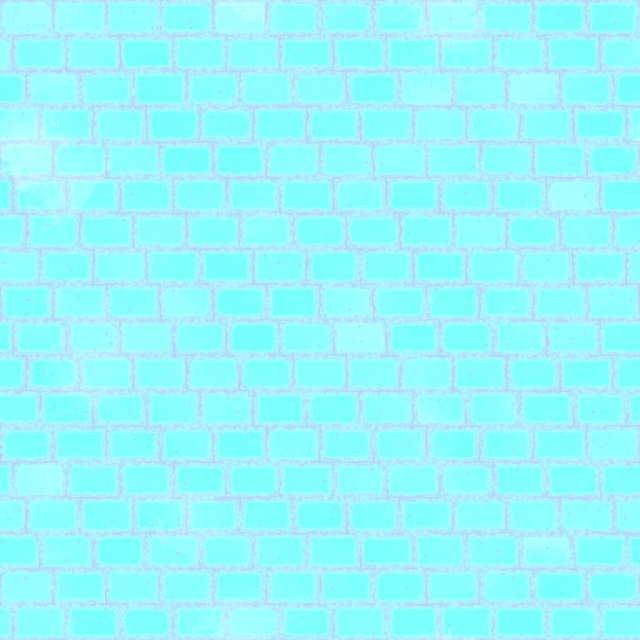
Write a three.js fragment shader that draws this texture.

```glsl
// Pale cyan brick wall: 12 x 18 bricks, each course shifted a quarter brick.
// Rounded-box distances shape the bricks; layered sines tint them, and
// wrapped cellular noise roughens the mortar and scatters pits and bleaching.
#define BRICKS vec2(12.0, 18.0)
#define COURSE_SHIFT 0.25
#define JOINT 0.085
#define CORNER 0.19
#define ROUGHNESS 0.07
#define CRACK_WIDTH 0.022
#define PIT_SHARE 0.16
#define BLEACH 0.55

varying vec2 vUv;

const float TAU = 6.2831853;
const vec3 DEEP = vec3(0.47, 1.0, 1.0);
const vec3 SOFT = vec3(0.58, 0.995, 1.0);
const vec3 RIM = vec3(0.65, 0.99, 1.0);
const vec3 CHALK = vec3(0.88, 1.0, 1.0);
const vec3 MORTAR_LIGHT = vec3(0.68, 0.97, 1.0);
const vec3 MORTAR_DARK = vec3(0.69, 0.89, 1.0);
const vec3 CRACK = vec3(0.72, 0.80, 0.98);

vec2 hash2(vec2 p) {
  vec3 q = fract(p.xyx * vec3(0.1031, 0.1030, 0.0973));
  q += dot(q, q.yzx + 33.33);
  return fract((q.xx + q.yz) * q.zy);
}

// Nearest feature distance (x) and its random id (y), tiling over the canvas
vec2 cellular(vec2 uv, float count) {
  vec2 p = uv * count, base = floor(p);
  vec2 nearest = vec2(9.0, 0.0);
  for (int j = -1; j <= 1; j++) {
    for (int i = -1; i <= 1; i++) {
      vec2 cell = base + vec2(float(i), float(j));
      vec2 wrapped = mod(cell, count) + count;
      float dist = length(cell + hash2(wrapped) - p);
      if (dist < nearest.x) nearest = vec2(dist, hash2(wrapped + 71.0).x);
    }
  }
  return nearest;
}

// Warped sines with whole-number frequencies, so they tile too
float waves(vec2 p) {
  float sum = 0.0, amp = 0.5;
  vec2 freq = vec2(1.0, 2.0);
  for (int i = 0; i < 4; i++) {
    float warp = 1.5 * sin(TAU * dot(vec2(freq.y, -freq.x), p) + 2.0 * float(i));
    sum += amp * sin(TAU * dot(freq, p) + warp);
    amp *= 0.7;
    freq = vec2(freq.x + freq.y, freq.x - freq.y);
  }
  return sum;
}

float roundedBox(vec2 p, vec2 halfSize, float radius) {
  vec2 q = abs(p) - halfSize + radius;
  return length(max(q, 0.0)) + min(max(q.x, q.y), 0.0) - radius;
}

void main() {
  // Brick layout, counted from the top; lengths are in course heights
  vec2 grid = vec2(vUv.x, 1.0 - vUv.y) * BRICKS;
  grid.x -= COURSE_SHIFT * mod(floor(grid.y), 4.0);
  vec2 id = mod(floor(grid), BRICKS) + 5.0;
  vec2 halfCell = vec2(0.5 * BRICKS.y / BRICKS.x, 0.5);
  vec2 local = (fract(grid) - 0.5) * 2.0 * halfCell;
  vec2 rndSize = hash2(id);
  vec2 rndTone = hash2(id + 37.0);

  // Noise layers
  float fine = cellular(vUv, 230.0).x;
  float grain = 0.55 * cellular(vUv, 110.0).x + 0.45 * fine;
  float cloud = waves(vUv);
  float ripple = waves(vUv * 9.0);
  vec2 blotch = cellular(vUv + 0.012 * ripple, 7.0);
  float bleach = smoothstep(0.65, 0.1, blotch.x) * smoothstep(0.72, 0.95, blotch.y);

  // Brick outline, uneven in size and softly worn at the rim
  vec2 halfSize = halfCell - JOINT - 0.045 * (rndSize - 0.35);
  float radius = CORNER * mix(0.45, 1.3, rndTone.y);
  float d = roundedBox(local, halfSize, radius);
  d += ROUGHNESS * (grain - 0.45) + 0.012 * ripple;
  float brickMask = smoothstep(0.03, -0.03, d);

  // Brick face
  float tone = 0.45 + 0.35 * cloud + 0.7 * (rndTone.x - 0.5) + 0.12 * ripple;
  vec3 brick = mix(DEEP, SOFT, clamp(tone, 0.0, 1.0));
  brick = mix(brick, RIM, 0.85 * smoothstep(-0.12, 0.0, d));
  float pale = smoothstep(0.83, 1.0, rndTone.x) * smoothstep(-0.3, 0.7, cloud);
  brick = mix(brick, CHALK, clamp(BLEACH * bleach + 0.3 * pale, 0.0, 1.0));
  brick += 0.02 * (fine - 0.45) * vec3(1.0, 0.0, 0.0);

  // Small pits
  vec2 pit = cellular(vUv, 64.0);
  float pitSize = mix(0.05, 0.15, fract(pit.y * 57.0));
  float pitMask = smoothstep(pitSize + 0.06, pitSize - 0.04, pit.x);
  pitMask *= step(1.0 - PIT_SHARE, pit.y);
  brick = mix(brick, CRACK, 0.5 * pitMask);

  // Mortar with broken, wandering cracks along the joints
  vec3 mortar = mix(MORTAR_LIGHT, MORTAR_DARK, smoothstep(0.2, 0.65, grain));
  vec2 side = (halfCell - abs(local)) * sign(local);
  vec2 line = abs(side + 0.025 * ripple + 0.06 * (grain - 0.45));
  vec2 crack = 1.0 - smoothstep(vec2(CRACK_WIDTH * 0.4), vec2(CRACK_WIDTH * 2.0), line);
  float broken = smoothstep(-0.7, 0.6, waves(vUv * 4.0 + 0.3) + grain - 0.4);
  mortar = mix(mortar, CRACK, 0.75 * max(crack.x, 0.8 * crack.y) * broken);
  mortar = mix(mortar, CHALK, 0.4 * bleach);

  gl_FragColor = vec4(mix(mortar, brick, brickMask), 1.0);
}
```
